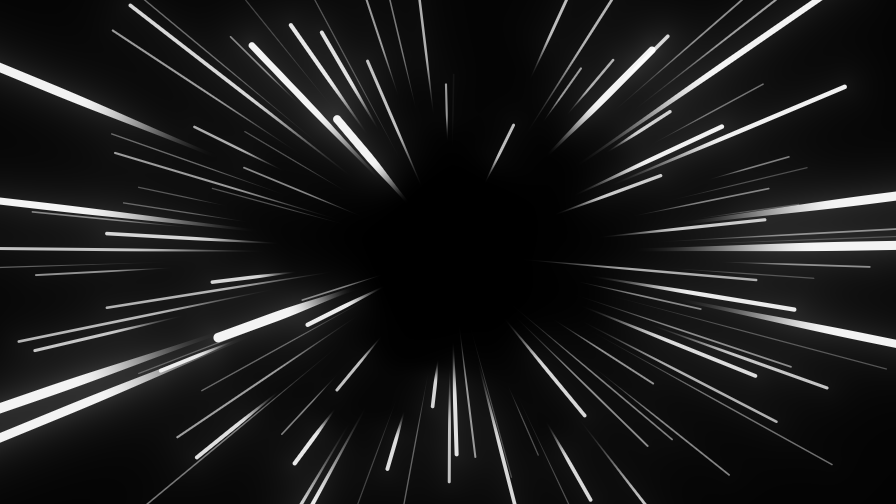
This background is drawn by a Shadertoy shader. Its source:

```glsl
// Monochrome warp burst: glowing light streaks racing outward from a dark core.

const vec2  CORE         = vec2(0.5026, 0.4977); // vanishing point, share of canvas
const float BASE_LEVEL   = 0.012;
const int   STREAKS      = 96;                   // scattered thin streaks
const float SIDE_BIAS    = 0.17;                 // crowding toward left and right
const float GAP_ANGLE    = 1.40;                 // dark wedge above the core
const float GAP_HALF     = 0.20;
const float GLOW_RADIUS  = 0.045;
const float GLOW_GAIN    = 16.0;                 // glow strength per unit of width
const float TAIL_WIDTH   = 0.35;                 // tail width relative to the head
const float TAU          = 6.2831853;

// Dominant beams: angle in degrees, inner radius, outer radius, half width
const int BEAMS = 12;
const vec4 BEAM[BEAMS] = vec4[BEAMS](
    vec4(200.0, 0.20, 0.490, 0.0095),
    vec4(199.0, 0.48, 1.100, 0.0100),
    vec4(202.3, 0.42, 1.100, 0.0090),
    vec4(173.4, 0.38, 1.100, 0.0070),
    vec4(157.6, 0.50, 1.100, 0.0090),
    vec4(133.7, 0.20, 0.570, 0.0065),
    vec4(130.2, 0.13, 0.348, 0.0080),
    vec4(  1.0, 0.36, 1.100, 0.0090),
    vec4(  7.3, 0.45, 1.100, 0.0090),
    vec4(-11.5, 0.45, 1.100, 0.0080),
    vec4( 34.6, 0.30, 0.950, 0.0060),
    vec4( 45.2, 0.27, 0.568, 0.0070)
);

float hash(float n) {
    return fract(sin(n * 127.1) * 43758.5453);
}

// Radial streak with a faint narrow tail, a bright round head and a halo
float streak(vec2 p, float angle, float inner, float outer, float halfWidth, float pixel) {
    vec2 dir = vec2(cos(angle), sin(angle));
    float along = dot(p, dir);
    float across = dot(p, vec2(-dir.y, dir.x));
    float onAxis = clamp(along, inner, outer);
    float t = (onAxis - inner) / (outer - inner);
    float dist = length(vec2(across, along - onAxis));
    float width = halfWidth * mix(TAIL_WIDTH, 1.0, smoothstep(0.0, 0.6, t));
    float body = clamp(0.5 - (dist - width) / pixel, 0.0, 1.0);
    float halo = GLOW_GAIN * halfWidth * exp(-dist / GLOW_RADIUS);
    return smoothstep(0.0, 0.5, t) * min(body + halo * (1.0 - body), 1.0);
}

float screenBlend(float a, float b) {
    return 1.0 - (1.0 - a) * (1.0 - b);
}

void mainImage(out vec4 fragColor, in vec2 fragCoord) {
    vec2 p = (fragCoord - CORE * iResolution.xy) / iResolution.y;
    float pixel = 1.0 / iResolution.y;
    float light = BASE_LEVEL * smoothstep(0.05, 0.6, length(p));

    // Dominant beams
    for (int i = 0; i < BEAMS; i++) {
        vec4 b = BEAM[i];
        float beam = streak(p, radians(b.x), b.y, b.z, b.w, pixel);
        light = screenBlend(light, 0.95 * beam);
    }

    // Scattered streaks: jittered angles, longer toward the sides
    for (int i = 0; i < STREAKS; i++) {
        float id = float(i) + 1.0;
        float turn = TAU * (id + hash(id)) / float(STREAKS);
        float angle = turn - SIDE_BIAS * sin(2.0 * turn);
        float side = abs(cos(angle));
        float inner = mix(0.14, mix(0.26, 0.55, side), hash(id + 131.0));
        float span = mix(0.14, 0.55, pow(hash(id + 257.0), 1.5));
        float outer = inner + span * mix(0.6, 1.15, side);
        float weight = hash(id + 389.0);
        float halfWidth = mix(0.0012, 0.0046, weight * weight);
        float level = mix(0.22, 0.95, weight);
        level *= smoothstep(0.7 * GAP_HALF, GAP_HALF, abs(angle - GAP_ANGLE));
        light = screenBlend(light, level * streak(p, angle, inner, outer, halfWidth, pixel));
    }

    fragColor = vec4(vec3(light), 1.0);
}
```
